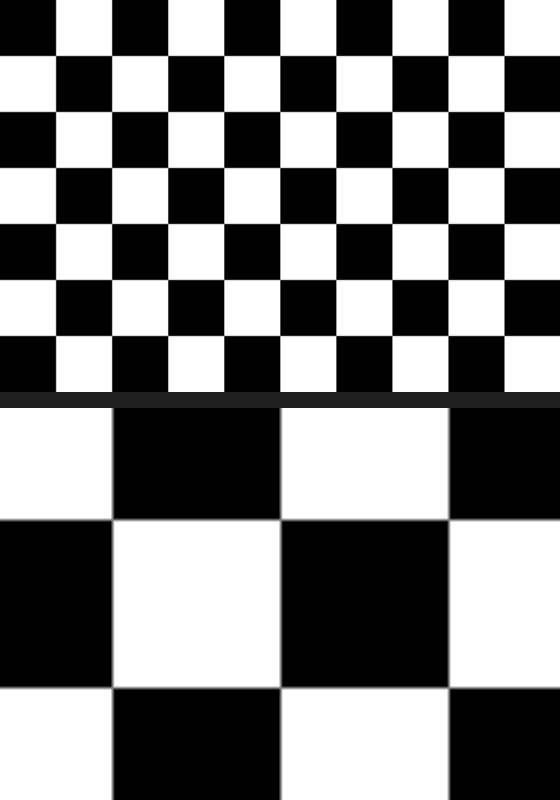
Top, the full canvas; bottom, a detail of the centre.
Write a Shadertoy shader that draws this pattern.

```glsl
// Black and white checkerboard, ten squares across and seven down, with softly smoothed edges.

const vec2 SQUARES = vec2(9.99, 7.0);   // a sliver of the next column shows at the right
const float EDGE_SOFTNESS = 0.0125;     // half-width of the edge ramp, in squares
const vec3 BLACK = vec3(0.0);
const vec3 WHITE = vec3(1.0);

// Signed distance to the nearest grid line: positive in even squares, negative in odd ones
vec2 signedEdgeDistance(vec2 p) {
    return 0.5 - abs(mod(p + 0.5, 2.0) - 1.0);
}

// Checker coverage: 0 on squares of even parity, 1 on odd, ramped across the edges
float checker(vec2 p, vec2 halfWidth) {
    vec2 side = clamp(signedEdgeDistance(p) / halfWidth, -1.0, 1.0);
    return 0.5 - 0.5 * side.x * side.y;
}

void mainImage(out vec4 fragColor, in vec2 fragCoord) {
    // Board coordinates, one unit per square
    vec2 p = fragCoord / iResolution.xy * SQUARES;
    vec2 pixelSize = SQUARES / iResolution.xy;
    vec2 halfWidth = max(vec2(EDGE_SOFTNESS), 0.5 * pixelSize);

    // Keep the left, bottom and top borders solid
    p = max(p, halfWidth);
    p.y = min(p.y, SQUARES.y - halfWidth.y);

    fragColor = vec4(mix(BLACK, WHITE, checker(p, halfWidth)), 1.0);
}
```
